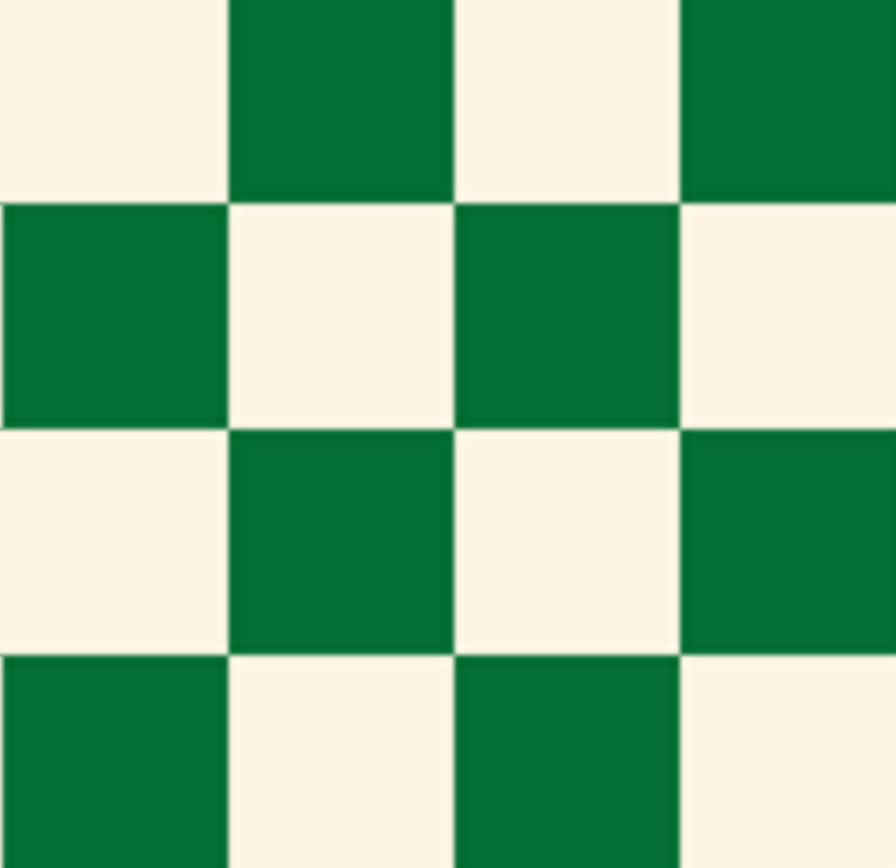
Reproduce this pattern procedurally as a Shadertoy shader.

```glsl
// A two-colour checkerboard of large squares, about four across and four down.
// Each axis gives a soft square wave; their product picks green or cream, and a
// slight overshoot beside each edge deepens the green and brightens the cream.

// Wave of +1 and -1 over unit cells, with soft edges and a faint halo.
float softSquare(float u, float cellSize) {
    float side = mod(floor(u), 2.0) < 0.5 ? 1.0 : -1.0;
    float edgeDist = (0.5 - abs(fract(u) - 0.5)) * cellSize;
    float blur = max(0.005, 1.0 / iResolution.y);
    float level = 2.0 * smoothstep(-blur, blur, edgeDist) - 1.0;
    float haloOffset = (edgeDist - 0.010) / 0.004;
    return side * (level + 0.07 * exp(-haloOffset * haloOffset));
}

void mainImage(out vec4 fragColor, in vec2 fragCoord) {
    vec2 p = fragCoord / iResolution.y;
    float cellSize = 0.2601;
    vec2 cell = (p - vec2(0.0031, 0.2453)) / cellSize;

    float column = softSquare(cell.x, cellSize);
    float row = softSquare(cell.y, cellSize);

    // The thin left margin stays cream, so cream squares there have no edge.
    if (cell.x < 0.5 && row > 0.0) column = 1.0;

    vec3 green = vec3(0.02, 0.44, 0.21);
    vec3 cream = vec3(0.988, 0.953, 0.882);
    vec3 color = mix(green, cream, 0.5 + 0.5 * column * row);
    fragColor = vec4(clamp(color, 0.0, 1.0), 1.0);
}
```
